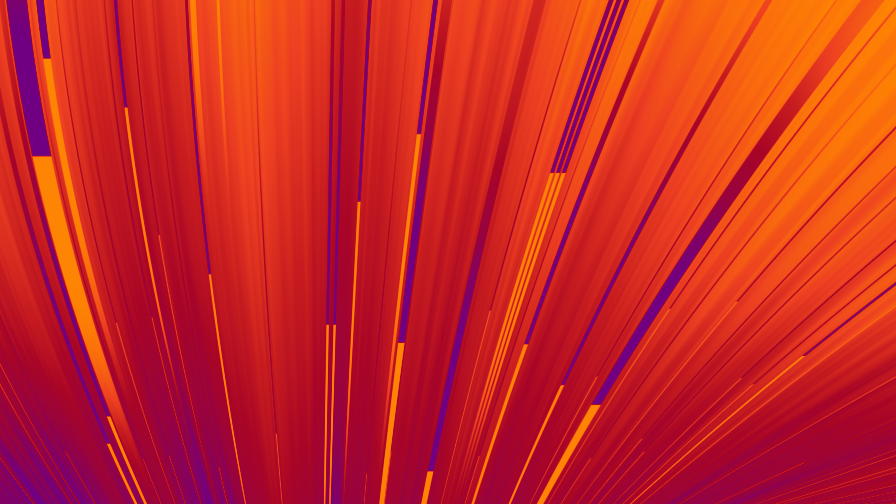
Write a Shadertoy shader that draws this background.

```glsl
// A fan of glowing fibres that flares upward from the lower edge.
// Each point is traced down its curved fibre to a foot position; heat is built
// from height, lanes, noise and streaks, then coloured by a purple-orange ramp.

const float AXIS_X = 0.625;      // where fibres stand upright
const float BASE_HEAT = 1.5;     // heat at the lower edge
const float RISE_HEAT = 2.65;    // heat gained toward the top
const float STREAK_HOT = 5.8;    // below a streak's head
const float STREAK_COLD = 0.05;  // above a streak's head
const float FINE_CELLS = 38.0;   // fine streak cells per unit of foot
const float FINE_HALF = 0.0007;  // half width of a fine streak

// Ramp from cold to hot
const vec3 RAMP[7] = vec3[7](
    vec3(0.43, 0.00, 0.52), vec3(0.59, 0.01, 0.25), vec3(0.66, 0.02, 0.15),
    vec3(0.78, 0.11, 0.12), vec3(0.93, 0.25, 0.13), vec3(0.98, 0.42, 0.05),
    vec3(1.00, 0.54, 0.00));

// Broad lanes: foot, width, heat change
const vec3 LANES[7] = vec3[7](
    vec3(-0.21, 0.045, -0.95), vec3(-0.07, 0.045, 0.55), vec3(0.035, 0.018, -0.9),
    vec3(0.20, 0.03, -0.4), vec3(0.28, 0.03, 0.5), vec3(0.36, 0.03, -0.3),
    vec3(0.78, 0.09, -0.7));

// Main streaks: foot, head height, half width
const vec3 STREAKS[16] = vec3[16](
    vec3(-0.355, 0.12, 0.003), vec3(-0.320, 0.69, 0.011), vec3(-0.336, 0.174, 0.003),
    vec3(-0.295, 0.884, 0.004), vec3(-0.214, 0.787, 0.0016), vec3(-0.138, 0.456, 0.0014),
    vec3(-0.131, 1.3, 0.003), vec3(-0.104, 1.3, 0.0015), vec3(0.0564, 0.60, 0.0017),
    vec3(0.121, 0.734, 0.0022), vec3(0.132, 0.32, 0.0048), vec3(0.216, 0.065, 0.0055),
    vec3(0.313, 0.317, 0.0026), vec3(0.386, 0.236, 0.0023), vec3(0.4465, 0.197, 0.0065),
    vec3(0.626, 0.294, 0.0012));

// Bundles of strands: first foot, head height, spacing, count
const vec4 BUNDLES[2] = vec4[2](
    vec4(0.019, 0.356, 0.0105, 2.0), vec4(0.275, 0.657, 0.006, 3.0));
const float STRAND_HALF = 0.0018;

float hash(float n) {
    return fract(sin(n * 127.1) * 43758.5453);
}

float noise(float x) {
    float i = floor(x), f = fract(x);
    return mix(hash(i), hash(i + 1.0), f * f * (3.0 - 2.0 * f)) - 0.5;
}

// Follow a curved fibre down to the lower edge
float fibreFoot(float dx, float h) {
    if (dx < 0.0) return dx / (1.0 + 1.35 * h - 0.5 * h * h);
    float s = dx;
    for (int i = 0; i < 7; i++) {
        float error = s * (1.0 + 0.9 * h) + 0.6 * s * s * h * h + 3.5 * s * s * s * s * h - dx;
        s -= error / (1.0 + 0.9 * h + 1.2 * s * h * h + 14.0 * s * s * s * h);
    }
    return s;
}

// Hot fibre under the head, cold trail above it
float addStreak(float heat, float s, float h, float soft, vec3 streak) {
    float cover = 1.0 - smoothstep(streak.z - soft, streak.z + soft, abs(s - streak.x));
    float above = h - streak.y;
    float hot = 1.0 - smoothstep(0.25, 0.75, -above);
    float cold = 1.0 - 0.8 * smoothstep(0.2, 0.8, above);
    float isAbove = smoothstep(-0.002, 0.002, above);
    float target = mix(STREAK_HOT, STREAK_COLD, isAbove);
    return mix(heat, target, cover * mix(hot, cold, isAbove));
}

vec3 heatColor(float heat) {
    float level = clamp(heat, 0.0, 5.999);
    int i = int(level);
    return mix(RAMP[i], RAMP[i + 1], fract(level));
}

void mainImage(out vec4 fragColor, in vec2 fragCoord) {
    vec2 p = fragCoord / iResolution.y;
    float h = p.y;
    float s = fibreFoot(p.x - AXIS_X, h);
    float soft = 0.7 * fwidth(s);

    // Broad glow: warm top and right, cool lower left
    float heat = BASE_HEAT + RISE_HEAT * pow(max(h, 0.0), 0.8);
    heat += 1.4 * smoothstep(0.9, 1.7, p.x) * smoothstep(0.0, 0.5, h);
    vec2 cool = (p - vec2(0.08, 0.06)) / vec2(0.32, 0.25);
    heat -= 1.2 * exp(-dot(cool, cool));

    // Lanes and fibre grain
    for (int i = 0; i < 7; i++) {
        float d = (s - LANES[i].x) / LANES[i].y;
        heat += LANES[i].z * exp(-d * d);
    }
    heat += 0.7 * noise(s * 42.0 + 7.0) + 0.6 * noise(s * 110.0 + 0.6 * h);
    heat += 0.35 * noise(s * 290.0 + h);

    // Fine scattered streaks
    float cell = floor(s * FINE_CELLS);
    float foot = (cell + 0.2 + 0.6 * hash(cell + 3.7)) / FINE_CELLS;
    float head = 0.05 + 0.5 * hash(cell + 9.2);
    float lit = addStreak(heat, s, h, soft, vec3(foot, head, FINE_HALF));
    heat = mix(heat, lit, 0.6 * step(0.5, hash(cell + 21.4)));

    // Main streaks and bundles
    for (int i = 0; i < 16; i++) heat = addStreak(heat, s, h, soft, STREAKS[i]);
    for (int b = 0; b < 2; b++) {
        vec4 k = BUNDLES[b];
        for (float n = 0.0; n < k.w; n++)
            heat = addStreak(heat, s, h, soft, vec3(k.x + n * k.z, k.y, STRAND_HALF));
    }
    fragColor = vec4(heatColor(heat), 1.0);
}
```
